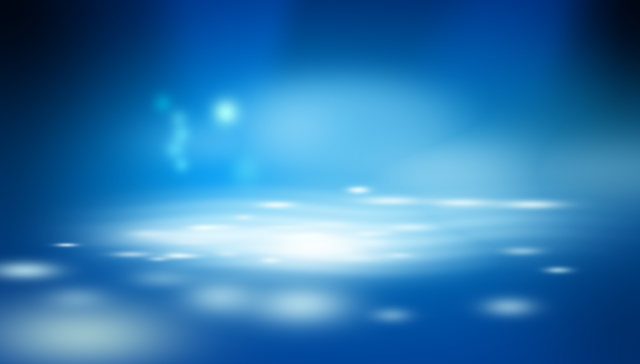
This background is drawn by a WebGL 1 fragment shader. Its source:

```glsl
precision highp float;
uniform vec2 u_resolution;

float hash(float n) {
  return fract(sin(n * 12.9898) * 43758.547);
}

// Soft elliptical spot, 1 at its centre
float glow(vec2 p, vec2 center, vec2 radius) {
  vec2 d = (p - center) / radius;
  return exp(-dot(d, d));
}

// Ellipse with a flat middle and a softened rim
float pool(vec2 p, vec2 center, vec2 radius) {
  vec2 d = (p - center) / radius;
  float q = dot(d, d);
  return exp(-q * q);
}

vec3 backdrop(vec2 p) {
  vec3 deep = mix(vec3(0.0, 0.23, 0.57), vec3(0.0, 0.10, 0.36), smoothstep(0.0, 1.0, p.y));
  vec3 color = mix(deep, vec3(0.0, 0.59, 0.87), glow(p, vec2(0.53, 0.54), vec2(0.50, 0.37)));
  color = mix(color, vec3(0.0, 0.64, 1.0), 0.8 * glow(p, vec2(0.36, 0.55), vec2(0.14, 0.20)));
  color = mix(color, vec3(0.03, 0.42, 0.56), 0.6 * glow(p, vec2(0.96, 0.65), vec2(0.17, 0.17)));

  // Slanted light beams falling from above
  float drop = 1.0 - p.y;
  float left = smoothstep(0.20, 0.31, p.x - 0.08 * drop)
             * (1.0 - smoothstep(0.42, 0.49, p.x + 0.13 * drop));
  float right = smoothstep(0.65, 0.78, p.x + 0.25 * drop)
              * (1.0 - smoothstep(0.87, 0.94, p.x + 0.20 * drop));
  float fade = smoothstep(0.60, 0.95, p.y);
  color += vec3(0.0, 0.06, 0.15) * fade * (left + 0.7 * right);

  // Dark corners and sides
  color *= 1.0 - 0.80 * glow(p, vec2(0.0, 1.0), vec2(0.19, 0.36));
  color *= 1.0 - 0.80 * glow(p, vec2(1.0, 1.0), vec2(0.10, 0.30));
  color *= 1.0 - 0.25 * glow(p, vec2(0.0, 0.5), vec2(0.10, 0.35));
  return color * (1.0 - 0.30 * glow(p, vec2(1.0, 0.10), vec2(0.16, 0.28)));
}

vec3 addMist(vec3 color, vec2 p) {
  vec3 mist = mix(vec3(0.46, 0.80, 0.96), vec3(0.40, 0.66, 0.78), smoothstep(0.5, 1.0, p.x));
  float cloud = 0.75 * pool(p, vec2(0.54, 0.63), vec2(0.20, 0.165));
  cloud = max(cloud, 0.85 * glow(p, vec2(0.70, 0.53), vec2(0.20, 0.12)));
  cloud = max(cloud, 0.65 * glow(p, vec2(0.94, 0.53), vec2(0.22, 0.10)));
  cloud = max(cloud, 0.55 * glow(p, vec2(0.34, 0.61), vec2(0.10, 0.07)));
  color = mix(color, mist, cloud);
  color = mix(color, vec3(0.58, 0.83, 0.94), 0.5 * glow(p, vec2(0.68, 0.53), vec2(0.12, 0.08)));
  return mix(color, vec3(0.62, 0.87, 0.97), 0.45 * glow(p, vec2(0.46, 0.65), vec2(0.07, 0.09)));
}

vec3 addFloor(vec3 color, vec2 p) {
  // Gently rippled pool of light with a white heart
  float ripple = 0.92 + 0.05 * sin(p.y * 150.0 + 2.0 * sin(p.x * 13.0));
  float sheet = pool(p, vec2(0.48, 0.36), vec2(0.31, 0.125));
  sheet = max(sheet, 0.8 * glow(p, vec2(0.70, 0.39), vec2(0.19, 0.09)));
  color = mix(color, vec3(0.72, 0.92, 0.99), sheet * ripple);
  color = mix(color, vec3(1.0), 0.95 * glow(p, vec2(0.49, 0.325), vec2(0.11, 0.06)));
  color = mix(color, vec3(0.95, 0.99, 1.0), 0.7 * glow(p, vec2(0.32, 0.35), vec2(0.12, 0.03)));

  // Out of focus patches nearest the viewer
  vec3 pale = vec3(0.72, 0.88, 0.93);
  color = mix(color, vec3(0.62, 0.78, 0.81), 0.95 * glow(p, vec2(0.13, 0.08), vec2(0.15, 0.095)));
  color = mix(color, pale, 0.4 * glow(p, vec2(0.12, 0.18), vec2(0.045, 0.03)));
  color = mix(color, pale, 0.85 * glow(p, vec2(0.04, 0.257), vec2(0.052, 0.024)));
  color = mix(color, pale, 0.90 * glow(p, vec2(0.47, 0.165), vec2(0.08, 0.06)));
  color = mix(color, pale, 0.75 * glow(p, vec2(0.345, 0.185), vec2(0.06, 0.05)));
  color = mix(color, pale, 0.45 * glow(p, vec2(0.255, 0.235), vec2(0.05, 0.025)));
  color = mix(color, pale, 0.65 * glow(p, vec2(0.795, 0.157), vec2(0.04, 0.026)));
  color = mix(color, pale, 0.50 * glow(p, vec2(0.612, 0.134), vec2(0.03, 0.02)));
  color = mix(color, pale, 0.60 * glow(p, vec2(0.815, 0.31), vec2(0.03, 0.011)));
  return mix(color, pale, 0.70 * glow(p, vec2(0.872, 0.258), vec2(0.02, 0.009)));
}

// Flat bright reflections: a line at the horizon, then a loose scatter
float glints(vec2 p) {
  float light = 0.85 * glow(p, vec2(0.56, 0.478), vec2(0.017, 0.010));
  light += 0.8 * glow(p, vec2(0.433, 0.437), vec2(0.027, 0.009));
  for (int i = 0; i < 3; i++) {
    float n = float(i);
    light += 0.7 * glow(p, vec2(0.61 + 0.11 * n, 0.448 - 0.005 * n), vec2(0.047, 0.012));
  }
  for (int i = 0; i < 24; i++) {
    float n = float(i) + 1.0;
    vec2 center = vec2(0.19 + 0.46 * fract(n * 0.618), 0.28 + 0.13 * hash(n + 40.0));
    vec2 radius = vec2(0.014 + 0.025 * hash(n + 9.0), 0.006 + 0.005 * hash(n + 70.0));
    light += (0.25 + 0.4 * hash(n + 23.0)) * glow(p, center, radius);
  }
  light += 0.7 * glow(p, vec2(0.104, 0.327), vec2(0.016, 0.005));
  return min(light, 1.0);
}

// Floating round lights at the left of the mist
vec3 orbs(vec2 p, float aspect) {
  vec2 round = vec2(1.0 / aspect, 1.0);
  vec3 light = vec3(0.50, 0.34, 0.06) * glow(p, vec2(0.352, 0.692), 0.036 * round);
  light += vec3(0.0, 0.16, 0.10) * glow(p, vec2(0.254, 0.717), 0.026 * round);
  for (int i = 0; i < 4; i++) {
    float n = float(i);
    vec2 center = vec2(0.279 + 0.006 * sin(n * 2.4), 0.675 - 0.043 * n);
    light += vec3(0.14, 0.15, 0.06) * glow(p, center, (0.018 + 0.012 * hash(n + 3.0)) * round);
  }
  return light + vec3(0.10, 0.09, 0.0) * glow(p, vec2(0.384, 0.53), 0.04 * round);
}

void main() {
  vec2 p = gl_FragCoord.xy / u_resolution;
  vec3 color = addFloor(addMist(backdrop(p), p), p);
  color = mix(color, vec3(0.96, 1.0, 1.0), glints(p));
  color += orbs(p, u_resolution.x / u_resolution.y);
  gl_FragColor = vec4(clamp(color, 0.0, 1.0), 1.0);
}
```
